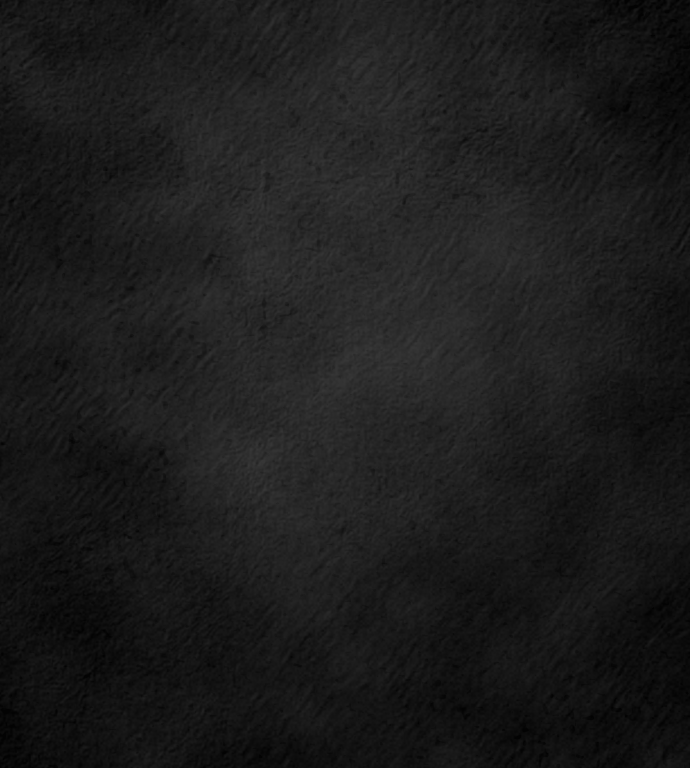
Reproduce this texture procedurally as a WebGL 1 fragment shader.

```glsl
precision highp float;

uniform vec2 u_resolution;

const vec3 SHADOW = vec3(0.052);
const vec3 CHARCOAL = vec3(0.166);

float hash(vec2 cell) {
  return fract(sin(dot(cell, vec2(127.1, 311.7))) * 43758.5453);
}

float noise(vec2 p) {
  vec2 cell = floor(p);
  vec2 f = fract(p);
  f = f * f * (3.0 - 2.0 * f);
  float low = mix(hash(cell), hash(cell + vec2(1.0, 0.0)), f.x);
  float high = mix(hash(cell + vec2(0.0, 1.0)), hash(cell + vec2(1.0, 1.0)), f.x);
  return mix(low, high, f.y);
}

float fbm(vec2 p) {
  float sum = 0.0;
  float amplitude = 0.5;
  for (int i = 0; i < 5; i++) {
    sum += amplitude * noise(p);
    p = mat2(1.6, 1.2, -1.2, 1.6) * p + 17.3;
    amplitude *= 0.5;
  }
  return sum;
}

// Noise stretched along a direction, for slanted scratches
float strokes(vec2 p, vec2 along, vec2 frequency) {
  vec2 across = vec2(-along.y, along.x);
  return noise(vec2(dot(p, along), dot(p, across)) * frequency);
}

// Height of the rough surface, from grainy to brushed
float relief(vec2 p, float brushed) {
  vec2 warped = p + 0.014 * vec2(noise(p * 14.0), noise(p * 14.0 + 40.0));
  warped += 0.004 * vec2(noise(p * 60.0 + 7.0), noise(p * 60.0 + 31.0));
  float grain = 0.55 * noise(warped * 115.0) + 0.45 * noise(warped * 235.0 + 9.0);
  float scratch = strokes(warped, normalize(vec2(0.6, 0.8)), vec2(62.0, 160.0));
  return mix(grain, scratch, brushed);
}

// Small dark holes where the noise peaks
float pits(vec2 p, float frequency, float threshold) {
  vec2 warped = p + 0.006 * vec2(noise(p * 70.0), noise(p * 70.0 + 20.0));
  return smoothstep(threshold, threshold + 0.14, noise(warped * frequency + 71.0));
}

// Soft pool of light that fades to the borders
float glow(vec2 uv, vec2 center, vec2 stretch) {
  return 1.0 - smoothstep(0.08, 0.76, length((uv - center) * stretch));
}

void main() {
  vec2 uv = gl_FragCoord.xy / u_resolution;
  vec2 p = gl_FragCoord.xy / u_resolution.y;

  // Broad light and cloudy stains
  float light = glow(uv, vec2(0.45, 0.62), vec2(1.08, 0.88));
  float clouds = fbm(p * 5.5 + 3.0) - 0.485;
  float stains = fbm(p * 15.0 + 25.0) - 0.485;
  float tone = 0.03 + 0.93 * light + 0.8 * clouds + 0.62 * stains;

  // Embossed grain, lit from the upper left
  float upper = smoothstep(0.45, 0.9, uv.y);
  float brushed = smoothstep(0.4, 0.65, noise(p * 5.0 + 8.0) + 0.2 * upper - 0.05);
  vec2 toLight = vec2(-0.0018, 0.0018);
  float emboss = relief(p, 0.6 * brushed) - relief(p + toLight, 0.6 * brushed);
  float strength = 0.6 + 0.4 * fbm(p * 7.0 + 50.0) + 0.25 * upper;
  tone += 1.0 * strength * emboss;

  // Pores gather near the top
  float patches = smoothstep(0.4, 0.65, fbm(p * 6.0 + 90.0) + 0.12 * upper);
  tone -= 0.28 * patches * pits(p, 115.0, 0.77);
  tone -= 0.2 * pits(p + 5.0, 170.0, 0.79);

  // Fine dust
  tone += 0.26 * (noise(p * 340.0) - 0.5);

  vec3 color = mix(SHADOW, CHARCOAL, clamp(tone, -0.35, 1.4));
  gl_FragColor = vec4(color, 1.0);
}
```
